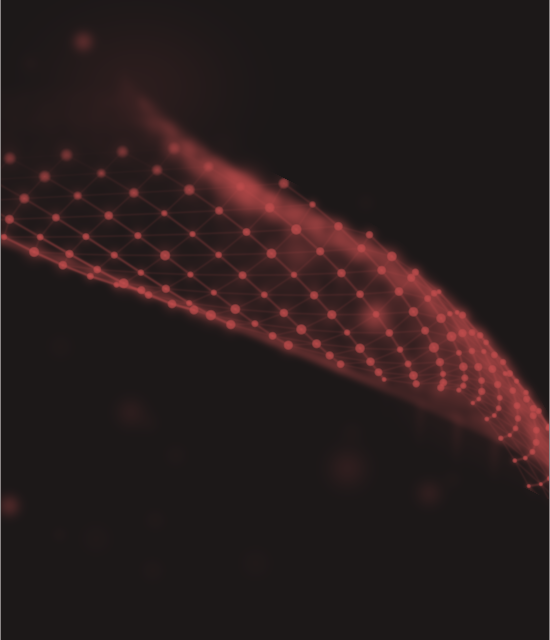
Write a WebGL 1 fragment shader that draws this background.

```glsl
precision highp float;
uniform vec2 u_resolution;

// Design space: 660 x 768 units stretched over the canvas, y pointing down.
const vec2 DESIGN = vec2(660.0, 768.0);
const vec3 BACKDROP = vec3(0.108, 0.093, 0.094);
const vec3 EMBER = vec3(0.76, 0.30, 0.30);
const vec3 FRAME = vec3(0.58, 0.56, 0.56);

float hash(vec2 p) {
  return fract(sin(dot(p, vec2(127.1, 311.7))) * 4375.85);
}

vec2 gradient(vec2 cell) {
  float angle = 6.2832 * hash(cell);
  return vec2(cos(angle), sin(angle));
}

float gradientNoise(vec2 p) {
  vec2 i = floor(p), f = fract(p);
  vec2 w = f * f * f * (f * (f * 6.0 - 15.0) + 10.0);
  vec2 e = vec2(1.0, 0.0);
  float a = dot(gradient(i), f);
  float b = dot(gradient(i + e.xy), f - e.xy);
  float c = dot(gradient(i + e.yx), f - e.yx);
  float d = dot(gradient(i + e.xx), f - e.xx);
  return mix(mix(a, b, w.x), mix(c, d, w.x), w.y);
}

float bell(float d, float width) {
  return exp(-d * d / (width * width));
}

float segmentDistance(vec2 p, vec2 a, vec2 b) {
  vec2 ab = b - a;
  float t = clamp(dot(p - a, ab) / dot(ab, ab), 0.0, 1.0);
  return length(p - a - ab * t);
}

// Ribbon outline: height and slope of the crest, height of the hem.
vec2 crest(float x) {
  float u = max((x - 400.0) / 250.0, -1.0);
  return vec2(268.0 + u * (128.0 + u * (34.0 + u * 77.0)),
              (128.0 + u * (68.0 + u * 231.0)) / 250.0);
}

float hem(float x) {
  return 287.0 + x * (0.34 + 0.0001 * x);
}

// Lattice point on strand s, step j.
vec2 latticeNode(float s, float j) {
  float c = min(s, 3.0), e = max(s - 2.0, 0.0), jj = j * j;
  float spread = c * (61.0 - c * (2.43 + 0.67 * c)) + 28.0 * max(s - 3.0, 0.0);
  float x = 147.0 + 43.0 * j - 1.45 * jj + spread * (1.07 - 0.0024 * jj);
  float y = 182.0 + 21.0 * j + jj * (1.12 - 0.086 * j);
  y += c * (0.075 * jj - 4.0) - 0.02 * jj * c * c;
  y += e * (12.0 + 2.3 * e) * (1.1 - 0.02 * j);
  return vec2(x, y);
}

float firstStep(float s) { return clamp(2.0 * (s - 1.0), 0.0, 5.0); }
float lastStep(float s) { return min(13.0 + 0.7 * s, 14.0); }

float nodeLight(float d, float radius, float blur) {
  float core = 1.0 - smoothstep(radius - blur, radius + blur, d);
  return 1.2 * core + 0.22 * bell(d, radius * 2.2);
}

// Dots, strands and the fainter cross links of the net.
float netLight(vec2 p) {
  float light = 0.0;
  for (float s = -5.0; s <= 10.0; s += 1.0) {
    for (float j = 0.0; j <= 14.0; j += 1.0) {
      if (j < firstStep(s) || j > lastStep(s)) continue;
      vec2 a = latticeNode(s, j);
      float d = length(p - a);
      if (d > 85.0) continue;
      float focus = smoothstep(-1.0, 4.0, j);
      float dense = smoothstep(2.0, 6.0, s);
      float radius = mix(3.0, 5.8, hash(vec2(s, j) + 7.0)) * mix(1.0, 0.72, dense);
      radius *= mix(1.0, 0.75, smoothstep(11.0, 13.0, j));
      light += nodeLight(d, radius, mix(4.5, 1.5, focus)) * mix(0.4, 1.0, focus);
      if (j + 1.0 <= lastStep(s)) {
        float strand = mix(0.28, 0.6, smoothstep(-2.0, -4.0, s) * smoothstep(2.0, 5.0, j));
        light += strand * focus * bell(segmentDistance(p, a, latticeNode(s, j + 1.0)), 1.6);
      }
      float across = bell(segmentDistance(p, a, latticeNode(s + 1.0, j)), 1.4);
      float diagonal = bell(segmentDistance(p, a, latticeNode(s + 1.0, j - 1.0)), 1.4);
      float next = firstStep(s + 1.0);
      light += 0.11 * focus * (across * step(next, j) + diagonal * step(next, j - 1.0));
    }
  }
  return light;
}

// Soft crest, glowing hem, inner haze and hanging threads.
float ribbonLight(vec2 p, vec2 top, float bottom) {
  float mist = gradientNoise(p / 22.0);
  float d = (p.y - top.x - 9.0) / sqrt(1.0 + top.y * top.y);
  float rim = bell(d, d < 0.0 ? 11.0 : 19.0) * (1.0 + 0.7 * mist);
  rim *= smoothstep(130.0, 290.0, p.x) * mix(1.15, 0.75, smoothstep(300.0, 500.0, p.x));
  float inside = smoothstep(0.0, 30.0, p.y - top.x) * smoothstep(10.0, -12.0, p.y - bottom);
  float haze = inside * (0.03 + 0.09 * smoothstep(180.0, 330.0, p.x)
    + 0.3 * smoothstep(400.0, 650.0, p.x)) * (1.0 + 0.6 * mist);
  float edge = 0.38 * bell(p.y - bottom, 7.0) * (1.0 - 0.75 * smoothstep(400.0, 500.0, p.x));
  float drop = p.y - bottom;
  float threads = 0.4 + 0.6 * pow(0.5 + 0.5 * sin(p.x * 0.14 + 0.01 * drop), 4.0);
  threads *= smoothstep(440.0, 540.0, p.x) * smoothstep(-15.0, 5.0, drop) * smoothstep(65.0, 0.0, drop);
  return rim + haze + edge + 0.13 * threads;
}

// Out-of-focus sparks: scattered faint ones and a few brighter accents.
float sparkLight(vec2 p) {
  float light = 0.0;
  for (float i = 0.0; i < 16.0; i += 1.0) {
    vec2 center = DESIGN * vec2(hash(vec2(i, 3.0)), hash(vec2(i, 19.0)));
    light += 0.025 * bell(length(p - center), 9.0 + 9.0 * hash(vec2(i, 31.0)));
  }
  light += 0.38 * bell(length(p - vec2(100.0, 50.0)), 11.0);
  light += 0.32 * bell(length(p - vec2(11.0, 607.0)), 12.0);
  light += 0.12 * bell(length(p - vec2(417.0, 562.0)), 22.0);
  light += 0.12 * bell(length(p - vec2(515.0, 592.0)), 15.0);
  light += 0.10 * bell(length(p - vec2(157.0, 495.0)), 17.0);
  light += 0.80 * bell(length(p - vec2(450.0, 380.0)), 17.0);
  light += 0.35 * bell(length(p - vec2(358.0, 305.0)), 20.0);
  light += 0.65 * bell(length(p - vec2(292.0, 228.0)), 22.0);
  return light + 0.10 * bell(length((p - vec2(165.0, 105.0)) / vec2(1.3, 1.0)), 75.0);
}

void main() {
  vec2 uv = gl_FragCoord.xy / u_resolution;
  vec2 p = vec2(uv.x, 1.0 - uv.y) * DESIGN;
  vec2 top = crest(p.x);
  float bottom = hem(p.x);
  float light = ribbonLight(p, top, bottom) + sparkLight(p);
  if (p.y > top.x - 25.0 && p.y < bottom + 45.0) light += netLight(p);
  vec3 color = mix(BACKDROP, EMBER, 1.0 - exp(-light));
  // Thin pale side borders.
  float side = min(p.x, DESIGN.x - p.x);
  color = mix(color, FRAME, 1.0 - smoothstep(0.4, 1.6, side));
  gl_FragColor = vec4(color, 1.0);
}
```
